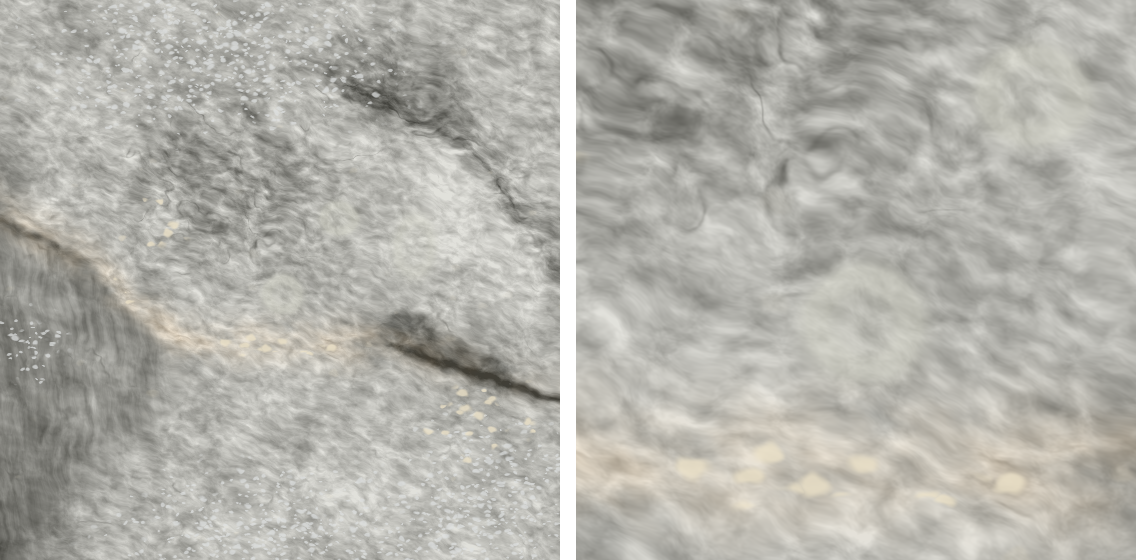
Left, the full canvas; right, a detail of the centre.
A three.js fragment shader for this texture:

```glsl
// Weathered grey rock face with slanting ledges, dark cracks, pale flecks and lichen rings.
#define BASE_TONE 0.715
#define BROAD_CONTRAST 0.13
#define MOTTLE_CONTRAST 0.22
#define GRAIN_CONTRAST 0.30
#define SHADOW_DEPTH 0.24
#define CRACK_DEPTH 0.30
#define ROCK_CAST vec3(0.003, 0.002, -0.020)
#define STAIN_CAST vec3(0.045, 0.005, -0.040)
#define ASH_FLECK vec3(0.87, 0.88, 0.88)
#define CREAM_FLECK vec3(0.92, 0.88, 0.78)
#define LICHEN vec3(0.79, 0.79, 0.75)

varying vec2 vUv;

vec2 hash2(vec2 p) {
  vec3 q = fract(p.xyx * vec3(0.1031, 0.1030, 0.0973));
  q += dot(q, q.yzx + 33.33);
  return fract((q.xx + q.yz) * q.zy);
}

float gradDot(vec2 cell, vec2 offset) {
  return dot(hash2(cell) * 2.0 - 1.0, offset);
}

float gradientNoise(vec2 p) {
  vec2 i = floor(p), f = p - i, e = vec2(1.0, 0.0);
  vec2 u = f * f * f * (f * (f * 6.0 - 15.0) + 10.0);
  return mix(mix(gradDot(i, f), gradDot(i + e, f - e), u.x),
             mix(gradDot(i + e.yx, f - e.yx), gradDot(i + 1.0, f - 1.0), u.x), u.y);
}

float fbm(vec2 p) {
  float sum = 0.0, amp = 1.0;
  for (int i = 0; i < 4; i++) {
    sum += amp * gradientNoise(p);
    p = mat2(1.6, 1.2, -1.2, 1.6) * p + 17.3;
    amp *= 0.55;
  }
  return sum;
}

float ramp(float x, float a, float b) { return clamp((x - a) / (b - a), 0.0, 1.0); }
float band(float d, float width) { return exp(-d * d / (width * width)); }

float blob(vec2 p, vec2 centre, vec2 radius) {
  vec2 q = (p - centre) / radius;
  return exp(-dot(q, q));
}

// Heights of the long central ledge and of the upper right overhang
float ledgeHeight(float x) {
  return 0.61 - 0.07 * ramp(x, 0.0, 0.13) - 0.165 * ramp(x, 0.13, 0.33) - 0.09 * ramp(x, 0.68, 1.0);
}
float overhangHeight(float x) {
  return 0.87 - 0.10 * ramp(x, 0.58, 0.80) - 0.24 * ramp(x, 0.80, 1.0);
}

// Scattered oval chips; density is the share of filled cells
float flecks(vec2 p, float scale, float density) {
  vec2 q = p * vec2(0.65, 1.0) * scale, cell = floor(q);
  float cover = 0.0;
  for (int j = -1; j <= 1; j++) {
    for (int i = -1; i <= 1; i++) {
      vec2 id = cell + vec2(float(i), float(j));
      vec2 rnd = hash2(id + scale), pos = hash2(id + 71.0);
      float size = mix(0.22, 0.55, rnd.y);
      float chip = 1.0 - smoothstep(size * 0.4, size, length(q - id - pos));
      cover = max(cover, chip * smoothstep(rnd.x - 0.04, rnd.x + 0.04, density - 0.04));
    }
  }
  return cover;
}

// Pale disc with a brighter rim and a worn centre
float lichenRing(vec2 p, vec2 centre, vec2 radius) {
  float r = length((p - centre) / radius);
  return 0.75 * band(r - 0.78, 0.24) + 0.4 * (1.0 - smoothstep(0.7, 1.0, r));
}

void main() {
  vec2 p = vUv;
  vec2 warp = vec2(fbm(p * 9.0), fbm(p * 9.0 + 31.0));
  vec2 w = p + 0.022 * warp;
  vec2 chipped = p + 0.006 * vec2(gradientNoise(p * 75.0), gradientNoise(p * 75.0 + 9.0));
  float ledge = w.y - ledgeHeight(w.x);
  float overhang = w.y - overhangHeight(w.x);

  // Large regions: steep dark slab, overhang shade, pocket under the right ledge
  float slabEdge = mix(0.12, 0.37, smoothstep(0.0, 0.34, w.y));
  float slab = (1.0 - smoothstep(-0.02, 0.005, ledge)) * (1.0 - smoothstep(slabEdge - 0.13, slabEdge, w.x));
  float right = smoothstep(0.48, 0.68, w.x);
  float shade = right * (0.85 * band(overhang, 0.027) + 0.5 * band(overhang - 0.05, 0.065));
  float pocketTop = 0.085 * ramp(w.x, 0.60, 0.72) * (1.0 - ramp(w.x, 0.75, 1.0));
  float pocket = smoothstep(-0.005, 0.012, ledge) * (1.0 - smoothstep(pocketTop - 0.015, pocketTop + 0.008, ledge))
               * smoothstep(0.62, 0.71, w.x);
  float rough = blob(w, vec2(0.40, 0.66), vec2(0.20, 0.13));

  // Grain follows the bedding above and runs down the slab below
  vec2 bed = mat2(0.93, 0.37, -0.37, 0.93) * p;
  bed = vec2(0.93 * p.x - 0.37 * p.y, 0.37 * p.x + 0.93 * p.y);
  float bedding = fbm(bed * vec2(34.0, 68.0) + warp);
  float streaks = fbm(vec2(p.x + 0.12 * p.y, p.y) * vec2(62.0, 15.0) + warp);
  float grain = mix(bedding, streaks, 0.75 * slab);
  float mottle = fbm(bed * vec2(11.0, 19.0) + 5.0);
  float seep = gradientNoise(p * vec2(38.0, 2.5)) * smoothstep(0.35, 1.0, p.x) * smoothstep(0.7, 0.95, p.y);

  float tone = BASE_TONE + BROAD_CONTRAST * fbm(p * 4.0 + 2.0);
  tone += MOTTLE_CONTRAST * mottle * (0.65 + 0.6 * rough + 0.5 * shade);
  tone += GRAIN_CONTRAST * grain * (0.65 + 0.35 * rough + 0.3 * shade) + 0.12 * seep;
  tone -= SHADOW_DEPTH * (0.72 * slab + 0.9 * shade + 0.9 * pocket + 0.3 * rough);
  tone -= 0.12 * blob(p, vec2(0.0, 0.03), vec2(0.17, 0.20)) + 0.13 * blob(p, vec2(0.0, 0.70), vec2(0.07, 0.11));
  tone += 0.05 * blob(w, vec2(0.84, 0.60), vec2(0.12, 0.15));

  // Thin cracks along the ledge and fine splits in the bedding
  float open = 1.0 - smoothstep(0.10, 0.20, w.x) + smoothstep(0.66, 0.78, w.x);
  tone -= CRACK_DEPTH * open * band(ledge - 0.004, 0.012);
  float split = band(gradientNoise(bed * vec2(9.0, 24.0) + warp), 0.045);
  tone -= CRACK_DEPTH * 0.4 * split * smoothstep(0.0, 0.5, mottle + 0.5 * rough + 0.5 * shade - 0.1);
  vec3 colour = vec3(clamp(tone, 0.24, 0.88)) + ROCK_CAST;

  // Warm stain, rings and flecks
  colour += STAIN_CAST * band(ledge - 0.015, 0.04) * (0.55 + mottle) * (1.0 - 0.6 * ramp(w.x, 0.65, 0.9));
  vec2 worn = p + 0.006 * warp;
  float rings = lichenRing(worn, vec2(0.605, 0.61), vec2(0.038, 0.031))
              + lichenRing(worn, vec2(0.505, 0.472), vec2(0.040, 0.037))
              + 0.6 * lichenRing(worn, vec2(0.74, 0.56), vec2(0.042, 0.065));
  colour = mix(colour, LICHEN + 0.12 * grain, clamp(rings, 0.0, 0.8));
  float ashField = blob(w, vec2(0.38, 0.90), vec2(0.25, 0.11)) + blob(w, vec2(0.47, 0.05), vec2(0.20, 0.09))
                 + blob(w, vec2(0.87, 0.09), vec2(0.13, 0.13)) + 0.7 * blob(w, vec2(0.05, 0.39), vec2(0.05, 0.06));
  float ash = max(flecks(chipped, 85.0, 0.5 * ashField), flecks(chipped + 0.37, 125.0, 0.6 * ashField));
  colour = mix(colour, ASH_FLECK, 0.72 * ash);
  float seam = band(ledge - 0.008, 0.018) * smoothstep(0.12, 0.25, w.x) * (1.0 - smoothstep(0.58, 0.64, w.x));
  float creamField = 0.55 * seam + 0.5 * blob(w, vec2(0.86, 0.25), vec2(0.08, 0.06))
                   + 0.22 * blob(w, vec2(0.29, 0.61), vec2(0.06, 0.05)) + 0.025;
  colour = mix(colour, CREAM_FLECK, 0.8 * flecks(chipped + 0.11, 58.0, creamField));
  gl_FragColor = vec4(clamp(colour, 0.0, 1.0), 1.0);
}
```
